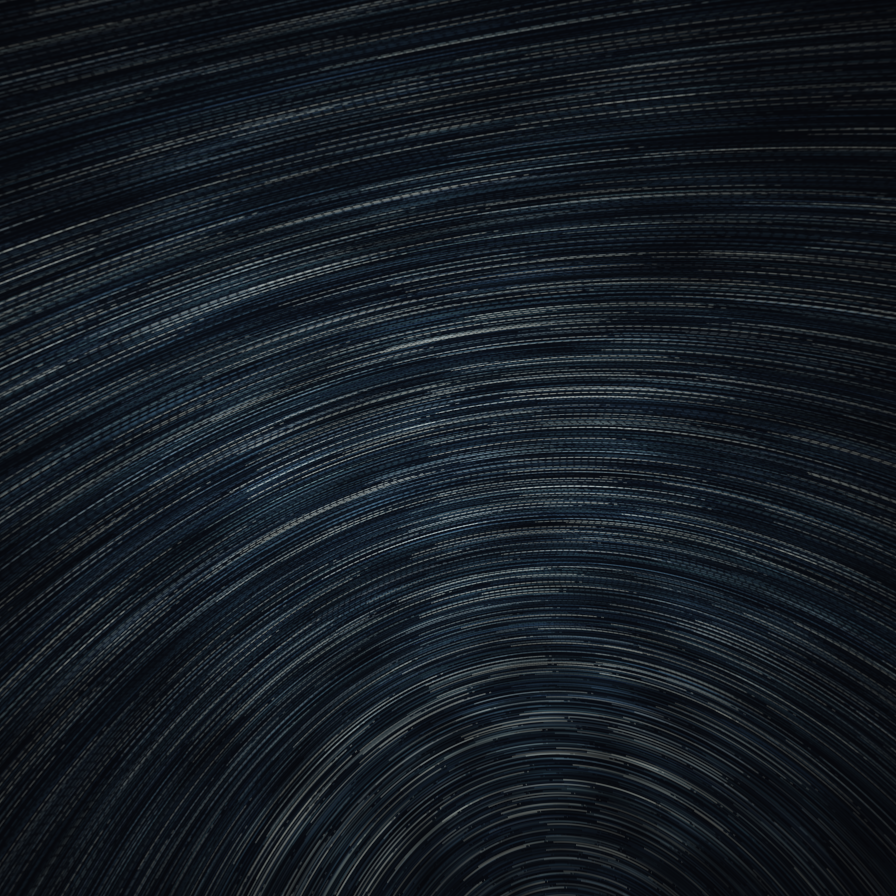
Reproduce this texture procedurally as a three.js fragment shader.

```glsl
// Dashed star trails wheeling around a celestial pole below the frame, seen through a wide lens.
#define POLE vec2(0.15, -0.71)
#define FOCAL 0.65
#define LAYERS 7
#define RINGS_PER_RADIAN 124.0
#define TRAIL_ANGLE 0.43
#define TRAIL_CELL 0.62
#define TRAIL_HALF_WIDTH 0.0020
#define DASH_ANGLE 0.0165
#define TRAIL_GAIN 1.08
#define GLOW_CENTER vec2(0.43, 0.51)
#define GLOW_FALLOFF 3.2

varying vec2 vUv;

float hash(vec2 p) {
  vec3 q = fract(vec3(p.xyx) * vec3(0.1031, 0.1030, 0.0973));
  q += dot(q, q.yzx + 33.33);
  return fract((q.x + q.y) * q.z);
}

float cornerSlope(vec2 cell, vec2 offset) {
  float angle = 6.2832 * hash(cell + 50.0);
  return dot(vec2(cos(angle), sin(angle)), offset);
}

float gradientNoise(vec2 p) {
  vec2 cell = floor(p), f = fract(p);
  vec2 s = f * f * f * (f * (f * 6.0 - 15.0) + 10.0);
  vec2 e = vec2(1.0, 0.0);
  float low = mix(cornerSlope(cell, f), cornerSlope(cell + e, f - e), s.x);
  float high = mix(cornerSlope(cell + e.yx, f - e.yx), cornerSlope(cell + 1.0, f - 1.0), s.x);
  return mix(low, high, s.y);
}

// Hour angle (x, growing to the right) and distance from the pole (y), in radians
vec2 skyCoordinates(vec2 position) {
  vec3 ray = normalize(vec3(position, FOCAL));
  vec3 pole = normalize(vec3(POLE, FOCAL));
  vec3 east = normalize(cross(vec3(0.0, 1.0, 0.0), pole));
  vec3 north = cross(pole, east);
  return vec2(atan(dot(ray, east), dot(ray, north)), acos(dot(ray, pole)));
}

// Light of one set of concentric rings, each cut into equal star arcs
vec3 trailLayer(vec2 sky, float layer) {
  float density = RINGS_PER_RADIAN + 13.7 * layer;
  float ringPosition = sky.y * density + 0.37 * layer;
  float ring = floor(ringPosition);
  vec2 ringSeed = vec2(ring, 17.0 * layer + 3.0);

  // Place the star within its arc cell
  float arcPosition = sky.x / TRAIL_CELL + 20.0 + 9.0 * hash(ringSeed);
  vec2 starSeed = ringSeed + vec2(0.0, 211.0 * floor(arcPosition));
  float slack = TRAIL_CELL - TRAIL_ANGLE - 0.04;
  float along = fract(arcPosition) * TRAIL_CELL - slack * hash(starSeed + 5.0);
  float center = 0.5 + 0.4 * (hash(starSeed + 11.0) - 0.5);
  float across = abs(fract(ringPosition) - center) / density;
  float line = 1.0 - smoothstep(0.0, TRAIL_HALF_WIDTH, across);

  // Arc with soft ends, followed by a single detached dot
  float arc = smoothstep(0.0, 0.006, along) * (1.0 - smoothstep(-0.004, 0.004, along - TRAIL_ANGLE));
  float endDot = 1.0 - smoothstep(0.002, 0.006, abs(along - TRAIL_ANGLE - 0.018));
  float gap = abs(fract(along / DASH_ANGLE) - 0.5);
  float dash = 1.0 - 0.65 * smoothstep(0.35, 0.7, sky.y) * (1.0 - smoothstep(0.05, 0.24, gap));

  // Many faint blue stars, few bright cream ones
  float rank = hash(starSeed + 29.0);
  float magnitude = 0.30 * rank + 0.55 * pow(rank, 9.0);
  vec3 faint = mix(vec3(0.16, 0.29, 0.44), vec3(0.25, 0.43, 0.44), hash(starSeed + 41.0));
  vec3 tint = mix(faint, vec3(0.65, 0.67, 0.58), smoothstep(0.2, 0.7, magnitude));
  return tint * magnitude * line * max(arc * dash, 0.7 * endDot);
}

void main() {
  vec2 sky = skyCoordinates(vUv - 0.5);

  // Broad glow, darkest toward the right-hand corners
  vec2 offset = vUv - GLOW_CENTER;
  float glow = exp(-GLOW_FALLOFF * dot(offset, offset));
  float band = (vUv.y - 0.64 + 0.36 * vUv.x) / 0.17;
  glow *= 0.88 + 0.28 * exp(-band * band);

  // Long patches of dense and sparse sky
  float patches = gradientNoise(vec2(sky.x * 3.0, sky.y * 13.0) + 7.0);
  patches += 0.7 * gradientNoise(vec2(sky.x * 5.0, sky.y * 37.0) + 19.0);
  float sparkle = glow * clamp(1.0 + 0.6 * patches, 0.45, 1.5);

  vec3 trails = vec3(0.0);
  for (int i = 0; i < LAYERS; i++) {
    trails += trailLayer(sky, float(i));
  }
  trails *= TRAIL_GAIN * sparkle;

  // Compress the brightest overlaps
  trails /= 1.0 + 0.8 * trails;
  vec3 night = vec3(0.018, 0.020, 0.032) + vec3(0.014, 0.026, 0.043) * sparkle;
  gl_FragColor = vec4(night + trails, 1.0);
}
```
